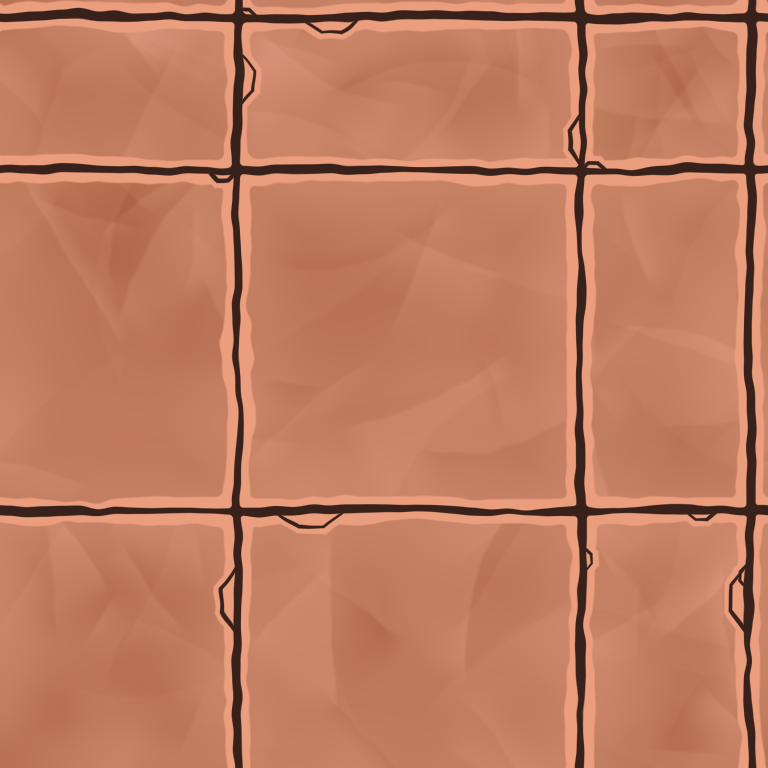
Write a Shadertoy shader that draws this texture.

```glsl
const vec3 GROUT = vec3(0.22, 0.13, 0.10);
const vec3 RIM = vec3(0.92, 0.62, 0.49);
const vec3 CLAY_DARK = vec3(0.70, 0.42, 0.30);
const vec3 CLAY_LIGHT = vec3(0.81, 0.54, 0.43);
const vec3 JOINTS_X = vec3(0.310, 0.757, 0.977);
const vec3 JOINTS_Y = vec3(0.336, 0.779, 0.979);
const int CHIPS = 12;
const int STROKES = 18;

float hash(vec2 p) {
    vec3 q = fract(p.xyx * 0.1031);
    q += dot(q, q.yzx + 33.33);
    return fract((q.x + q.y) * q.z);
}

// Value noise that wraps after the given number of cells
float noise(vec2 uv, float cells) {
    vec2 p = uv * cells, i = floor(p), f = fract(p);
    f = f * f * (3.0 - 2.0 * f);
    vec2 a = mod(i, cells), b = mod(i + 1.0, cells);
    return mix(mix(hash(a), hash(vec2(b.x, a.y)), f.x),
               mix(hash(vec2(a.x, b.y)), hash(b), f.x), f.y);
}

float jitter(vec2 uv, float cells) {
    return noise(uv, cells) - 0.5;
}

// Joints below and above a coordinate, wrapping around the canvas
vec2 span(float v, vec3 joints) {
    if (v < joints.x) return vec2(joints.z - 1.0, joints.x);
    if (v < joints.y) return joints.xy;
    if (v < joints.z) return joints.yz;
    return vec2(joints.z, joints.x + 1.0);
}

float roundedBox(vec2 p, vec2 halfSize, float radius) {
    vec2 q = abs(p) - halfSize + radius;
    return length(max(q, 0.0)) + min(max(q.x, q.y), 0.0) - radius;
}

float fill(float d, float aa) {
    return 1.0 - smoothstep(-aa, aa, d);
}

// Height inside one chip (x) and its depth from the joint (y)
vec2 chip(vec2 p, float index) {
    bool upright = mod(index, 2.0) < 0.5;
    int joint = int(mod(floor(index / 2.0), 3.0));
    float line = upright ? JOINTS_X[joint] : JOINTS_Y[joint];
    float side = hash(vec2(index, 11.0)) < 0.5 ? -1.0 : 1.0;
    vec2 q = upright ? p.yx : p;
    float along = fract(q.x - hash(vec2(index, 23.0)) + 0.5) - 0.5;
    float depth = side * (fract(q.y - line + 0.5) - 0.5);
    float size = pow(hash(vec2(index, 37.0)), 4.0);
    float reach = mix(0.018, 0.070, size);
    float top = mix(0.011, 0.030, size);
    float slope = 1.5 * top / reach;
    float flank = (reach - abs(along)) * slope - depth;
    return vec2(min(top - depth, flank / sqrt(1.0 + slope * slope)), depth);
}

// Overlapping translucent brush marks, each with one crisp side
float brushwork(vec2 p, vec2 halfSize, vec2 id) {
    float tone = 0.0;
    for (int i = 0; i < STROKES; i++) {
        vec2 seed = id + float(i) * vec2(7.0, 13.0);
        vec2 center = vec2(hash(seed), hash(seed + 3.0)) * 2.0 - 1.0;
        float angle = 6.2832 * hash(seed + 5.0);
        float c = cos(angle), s = sin(angle);
        vec2 q = mat2(c, -s, s, c) * (p - center * halfSize);
        q.y += (hash(seed + 9.0) - 0.5) * 5.0 * q.x * q.x;
        vec2 size = vec2(mix(0.05, 0.16, hash(seed + 17.0)),
                         mix(0.012, 0.075, hash(seed + 19.0)));
        vec2 inside = smoothstep(vec2(0.0), vec2(0.045, 0.006), size - abs(q));
        float fade = clamp(0.5 + 0.5 * q.y / size.y, 0.0, 1.0);
        tone += inside.x * inside.y * fade * (hash(seed + 29.0) - 0.45);
    }
    return tone;
}

void mainImage(out vec4 fragColor, in vec2 fragCoord) {
    vec2 uv = fragCoord / iResolution.xy;
    float aa = 0.8 / min(iResolution.x, iResolution.y);

    // Hand-drawn wander of the joints
    vec2 p = uv + 0.007 * vec2(jitter(uv, 11.0), jitter(uv.yx + 0.37, 11.0))
                + 0.004 * vec2(jitter(uv, 43.0), jitter(uv.yx + 0.71, 43.0));
    vec2 spanX = span(p.x, JOINTS_X), spanY = span(p.y, JOINTS_Y);
    vec2 low = vec2(spanX.x, spanY.x), high = vec2(spanX.y, spanY.y);
    vec2 halfSize = 0.5 * (high - low);
    vec2 local = p - 0.5 * (low + high);
    vec2 id = floor(fract(low) * 100.0 + 0.5);

    // Grout and the inner border of the rim
    float groutWidth = 0.0050 + 0.0045 * jitter(uv + 0.19, 15.0);
    float grout = roundedBox(local, halfSize, 0.010) + groutWidth;
    float rimWidth = 0.0160 + 0.007 * jitter(uv + 0.53, 14.0)
                   + 0.004 * jitter(uv, 47.0);
    float face = roundedBox(local, halfSize, 0.026) + rimWidth;

    // Broken edges: a dark outline with a pale band around it
    for (int i = 0; i < CHIPS; i++) {
        vec2 c = chip(p, float(i));
        float crack = abs(c.x) - 0.0022 - 0.002 * jitter(uv, 31.0);
        grout = max(grout, -max(crack, -c.y));
        face = max(face, min(c.x + 0.009, c.y + 0.009));
    }

    // Painted clay, paler toward the tile edges
    float edge = smoothstep(-0.11, -0.01, roundedBox(local, halfSize, 0.05));
    float tone = 0.36 + 0.28 * edge + 0.45 * jitter(uv, 5.0)
               + 0.22 * jitter(uv, 13.0) + 0.25 * (hash(id) - 0.5)
               + 0.75 * brushwork(local, halfSize, id);
    vec3 clay = mix(CLAY_DARK, CLAY_LIGHT, clamp(tone, -0.25, 1.25));

    vec3 color = mix(RIM, clay, fill(face, aa * 1.5));
    color = mix(GROUT, color, fill(grout, aa));
    fragColor = vec4(color, 1.0);
}
```
